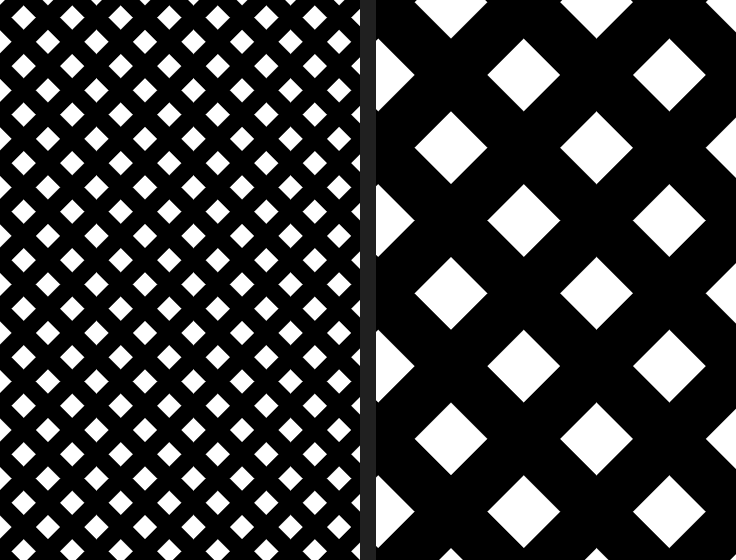
Left, the full canvas; right, a detail of the centre.
A Shadertoy shader for this pattern:

```glsl
// All lengths are fractions of the canvas height.
const float PITCH = 0.08665;                    // spacing of openings along a row
const float OPENING = 0.5;                      // opening width as a share of the lattice cell
const vec2 ANCHOR = vec2(0.0423, 0.0155);       // centre of one opening
const vec3 BAR_COLOR = vec3(0.0);
const vec3 OPENING_COLOR = vec3(1.0);

// Signed distance to the nearest diamond opening of a diagonal lattice.
float latticeDistance(vec2 p) {
    // Diagonal axes turn the staggered diamonds into a square grid.
    vec2 diagonal = vec2(p.x + p.y, p.x - p.y) / PITCH;
    vec2 cell = abs(fract(diagonal + 0.5) - 0.5);
    float edge = max(cell.x, cell.y) - 0.5 * OPENING;
    return edge * PITCH * inversesqrt(2.0);
}

void mainImage(out vec4 fragColor, in vec2 fragCoord) {
    vec2 position = fragCoord / iResolution.y - ANCHOR;
    float pixel = 1.0 / iResolution.y;

    // One-pixel linear edge coverage.
    float coverage = clamp(0.5 - latticeDistance(position) / pixel, 0.0, 1.0);
    fragColor = vec4(mix(BAR_COLOR, OPENING_COLOR, coverage), 1.0);
}
```
